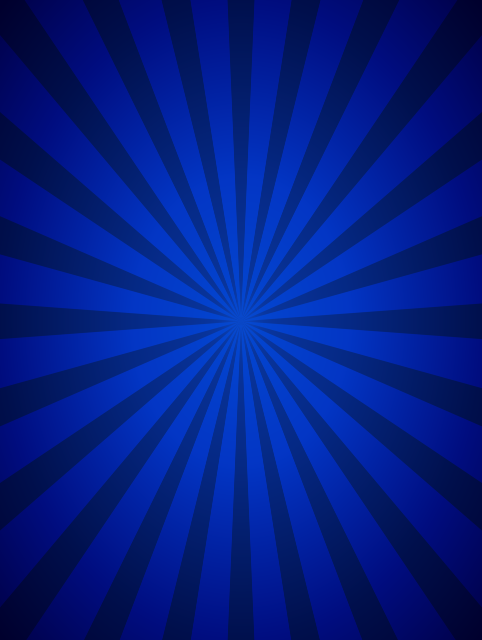
A Shadertoy shader for this background:

```glsl
// A blue sunburst: evenly spaced dark wedges fan out from near the middle.
// Angles are measured in stretched canvas space, so the fan fits the frame;
// each wedge family is shaded by its own radial ramp, fading to navy corners.

const vec2  CENTER     = vec2(0.5, 0.498);
const float RAY_COUNT  = 24.0;
const float DARK_SHARE = 0.425;   // part of each angular period that is dark
const float GLOW_SIZE  = 0.07;    // radius of the soft hub
const float TAU        = 6.2831853;

// Ramp stops: radius 1 touches the canvas edges, 1.41 the corners
const vec4 STOPS = vec4(0.0, 0.45, 1.0, 1.4);

const vec3 LIGHT_HUB    = vec3(0.01, 0.28, 0.82);
const vec3 LIGHT_MID    = vec3(0.01, 0.21, 0.77);
const vec3 LIGHT_EDGE   = vec3(0.00, 0.05, 0.50);
const vec3 LIGHT_CORNER = vec3(0.00, 0.00, 0.28);

const vec3 DARK_HUB    = vec3(0.04, 0.22, 0.64);
const vec3 DARK_MID    = vec3(0.02, 0.16, 0.52);
const vec3 DARK_EDGE   = vec3(0.00, 0.06, 0.30);
const vec3 DARK_CORNER = vec3(0.00, 0.00, 0.18);

const vec3 HUB_GLOW = vec3(0.04, 0.29, 0.80);

// Piecewise linear colour ramp over the radius
vec3 radialRamp(float r, vec3 hub, vec3 mid, vec3 edge, vec3 corner) {
    vec3 t = clamp((vec3(r) - STOPS.xyz) / (STOPS.yzw - STOPS.xyz), 0.0, 1.0);
    return mix(mix(mix(hub, mid, t.x), edge, t.y), corner, t.z);
}

// Coverage of the dark wedges, with edges smoothed over one pixel
float darkRays(vec2 p, float r, float pixel) {
    float period = TAU / RAY_COUNT;
    float angle = atan(p.y, p.x);
    float fromAxis = abs(mod(angle + 0.5 * period, period) - 0.5 * period);
    float edgeDistance = (fromAxis - 0.5 * DARK_SHARE * period) * r;
    return 1.0 - smoothstep(-0.5 * pixel, 0.5 * pixel, edgeDistance);
}

void mainImage(out vec4 fragColor, in vec2 fragCoord) {
    vec2 p = 2.0 * (fragCoord / iResolution.xy - CENTER);
    float r = length(p);
    float pixel = 2.0 / min(iResolution.x, iResolution.y);

    // Shade both ray families and combine them
    vec3 light = radialRamp(r, LIGHT_HUB, LIGHT_MID, LIGHT_EDGE, LIGHT_CORNER);
    vec3 dark = radialRamp(r, DARK_HUB, DARK_MID, DARK_EDGE, DARK_CORNER);
    vec3 color = mix(light, dark, darkRays(p, r, pixel));

    // Soft glow where the rays meet
    float glow = exp(-r * r / (GLOW_SIZE * GLOW_SIZE));
    color = mix(color, HUB_GLOW, 0.7 * glow);

    fragColor = vec4(color, 1.0);
}
```
